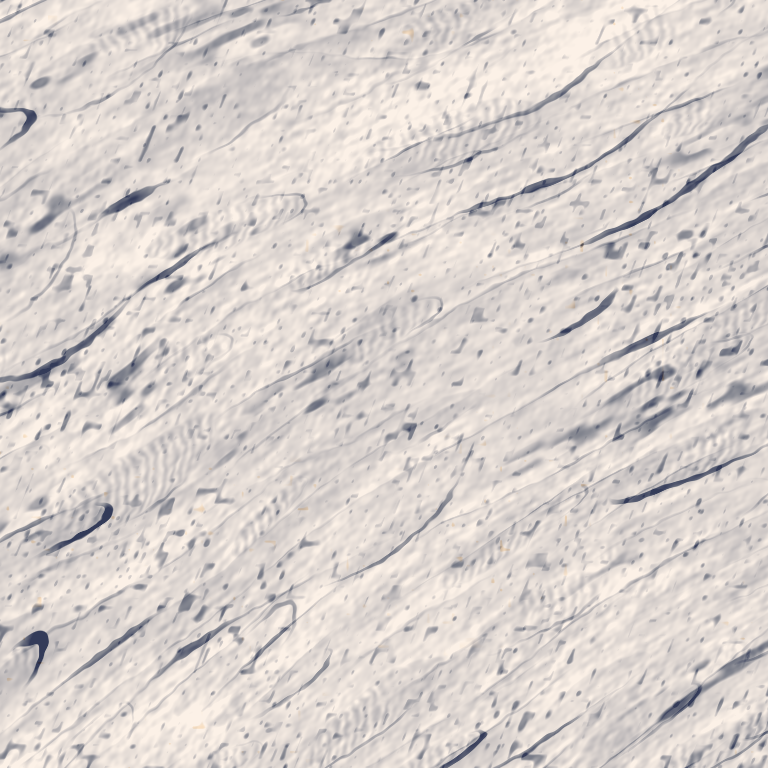
Reproduce this texture procedurally as a WebGL 1 fragment shader.

```glsl
precision highp float;
// Wind-carved snow: pale drifts streaming up to the right, with blue shadow lines.
// Stretched and embossed noise gives the grain, level lines the broken crests, and
// bent ellipses the tongues with shaded rims and ripples; dark flecks lie on top.
uniform vec2 u_resolution;

#define BASE_SHADE 0.064
#define BROAD_CONTRAST 0.165
#define STREAK_CONTRAST 0.10
#define GRAIN_CONTRAST 0.15
#define TONGUE_CELL vec2(0.27, 0.12)
#define TONGUE_INK 0.75
#define CREST_INK 0.42
#define RIPPLE_SPACING 0.0155
#define RIPPLE_CONTRAST 0.06
#define SPECK_INK 0.36
#define SMUDGE_INK 0.42
#define EDGE_SOFTNESS 0.0024

float hash(vec2 p) {
  vec3 q = fract(p.xyx * 0.1031);
  q += dot(q, q.yzx + 33.33);
  return fract((q.x + q.y) * q.z);
}

float noise(vec2 p) {
  vec2 i = floor(p), f = fract(p);
  f = f * f * (3.0 - 2.0 * f);
  return mix(mix(hash(i), hash(i + vec2(1, 0)), f.x),
             mix(hash(i + vec2(0, 1)), hash(i + vec2(1, 1)), f.x), f.y);
}

// Signed noise, centred on zero
float wave(vec2 p) { return noise(p) - 0.5; }

// Along-wind and cross-wind coordinates; the wind runs steeper near the bottom
vec2 windSpace(vec2 p) {
  float across = 0.8 * (p.y - p.x * (0.9 - 0.4 * p.y));
  vec2 flow = vec2(dot(p, vec2(0.83, 0.55)), across);
  flow.y += 0.035 * wave(flow * vec2(4.0, 7.0) + 3.7);
  return flow;
}

// Uneven offset that frays every drawn edge
float fray(vec2 flow) {
  return 0.007 * wave(flow * vec2(26.0, 50.0)) + 0.005 * wave(flow * vec2(75.0, 140.0));
}

// Long wavering crest lines: a broken core, a soft shadow below, light above
float crests(vec2 flow, float count, float seed, float ragged, float wear) {
  float h = flow.y * count + 1.5 * wave(flow * vec2(2.6, 5.0) + seed);
  float id = floor(h + 0.5);
  float d = (h - id) / count + 0.7 * ragged;
  float along = noise(vec2(flow.x * 6.0 + seed, id * 7.31 + seed));
  float faint = smoothstep(0.4, 0.75, along);
  float strong = smoothstep(0.76, 0.97, along);
  float width = (0.0003 + 0.0028 * strong) * (0.5 + wear);
  float core = 1.0 - smoothstep(width, width + EDGE_SOFTNESS, abs(d));
  float shadow = smoothstep(-0.002, 0.002, -d) * exp(-abs(d) / 0.007);
  float light = smoothstep(-0.002, 0.002, d) * exp(-abs(d) / 0.011);
  return core * (0.17 * faint * wear + CREST_INK * strong)
       + faint * (0.07 * shadow - 0.06 * light);
}

// Scattered tongues of snow with a tapering dark arc on the rim
float tongues(vec2 flow, float ragged, float wear) {
  float shade = 0.0;
  vec2 home = floor(flow / TONGUE_CELL);
  for (int j = -1; j <= 1; j++) {
    for (int i = -1; i <= 1; i++) {
      vec2 id = home + vec2(float(i), float(j));
      vec2 jitter = vec2(hash(id), hash(id + 17.3)) - 0.5;
      float size = hash(id + 41.9), turn = hash(id + 73.1) - 0.5;
      vec2 q = flow - (id + 0.5 + 0.6 * jitter) * TONGUE_CELL;
      q += 0.35 * turn * vec2(-q.y, q.x);
      q.y += 2.0 * jitter.x * q.x * q.x;

      // Approximate signed distance to the ellipse
      vec2 radius = mix(vec2(0.07, 0.018), vec2(0.14, 0.042), size);
      float k = length(q / radius);
      float d = k * (k - 1.0) / max(length(q / (radius * radius)), 0.001) + 0.8 * ragged;
      float inside = 1.0 - smoothstep(-0.008, 0.002, d);

      // Shaded arc, facing mostly down-wind and below
      float angle = -1.9 + 2.3 * hash(id + 97.7);
      float facing = dot(q / radius / max(k, 0.001), vec2(cos(angle), sin(angle)));
      float arc = smoothstep(0.3, 1.0, facing);
      float strength = pow(hash(id + 131.3), 3.5);
      float width = arc * mix(0.0004, 0.0045, strength) * (0.4 + 1.1 * wear);
      float rim = 1.0 - smoothstep(width, width + EDGE_SOFTNESS, abs(d));
      shade += rim * arc * mix(0.24 * wear, TONGUE_INK, strength);
      shade += 0.14 * arc * strength * exp(-abs(d) / 0.008);

      // Bright lip outside, greyer floor with curved ripples inside
      float lip = smoothstep(-0.003, 0.003, d) * exp(-abs(d) / 0.012);
      shade += 0.03 * inside - 0.07 * lip * smoothstep(-0.2, 0.8, -facing);
      float phase = (q.x - 0.6 * q.y + 9.0 * q.y * q.y + 1.2 * ragged) / RIPPLE_SPACING;
      float rippled = step(0.55, hash(id + 157.9)) * smoothstep(0.3, 0.6, noise(flow * 14.0));
      shade += RIPPLE_CONTRAST * rippled * inside * sin(6.2832 * phase);
    }
  }
  return shade;
}

// Irregular leaning specks: the peaks of a noise, thinned by a density noise
float specks(vec2 lean, vec2 scale, float level) {
  float density = wave(lean * 9.0 + scale) + 0.6 * wave(lean * 28.0);
  return smoothstep(level, level + 0.22, noise(lean * scale) + 0.22 * density);
}

// Cream light through grey to navy shadow
vec3 snowColor(float s) {
  vec3 c = mix(vec3(0.96, 0.92, 0.885), vec3(0.77, 0.75, 0.75), clamp(s / 0.2, -0.15, 1.0));
  c = mix(c, vec3(0.51, 0.52, 0.56), clamp((s - 0.2) / 0.25, 0.0, 1.0));
  return mix(c, vec3(0.20, 0.23, 0.35), clamp((s - 0.45) / 0.35, 0.0, 1.0));
}

void main() {
  vec2 p = gl_FragCoord.xy / min(u_resolution.x, u_resolution.y);
  vec2 flow = windSpace(p);
  vec2 lean = vec2(p.x - 0.4 * p.y, p.y);
  float ragged = fray(flow);
  float wear = smoothstep(0.2, 0.75, noise(flow * vec2(24.0, 40.0) + 6.0));

  // Broad drifts and streaks
  float shade = BASE_SHADE;
  shade += BROAD_CONTRAST * (0.65 * wave(flow * vec2(3.0, 11.0)) + 0.45 * wave(flow * vec2(7.0, 26.0)));
  shade += STREAK_CONTRAST * wave(flow * vec2(22.0, 75.0));

  // Embossed grain, lit from the upper left
  float rough = mix(0.5, 1.3, noise(flow * vec2(6.0, 14.0) + 8.0));
  vec2 relief = flow * vec2(62.0, 135.0);
  float emboss = noise(relief) - noise(relief + vec2(-0.25, 0.65));
  shade += GRAIN_CONTRAST * rough * (0.75 * emboss + 0.7 * wave(lean * vec2(175.0, 120.0)));

  // Drawn features
  shade += crests(flow, 9.0, 2.3, ragged, wear) + crests(flow, 19.0, 31.7, ragged, wear);
  shade += tongues(flow, ragged, wear);
  float smudged = smoothstep(0.66, 0.88, noise(flow * vec2(5.0, 13.0) + 20.0));
  shade += SMUDGE_INK * smudged * smoothstep(0.55, 0.85, noise(flow * vec2(30.0, 80.0)));
  shade += SPECK_INK * (specks(lean, vec2(105.0, 72.0), 0.80)
                        + 0.55 * specks(lean + 0.37, vec2(150.0, 105.0), 0.80));

  // Rare rusty grains
  vec3 color = snowColor(shade);
  float rust = smoothstep(0.9, 1.0, noise(p * 95.0 + 4.0)) * smoothstep(0.6, 0.8, noise(p * 6.0));
  gl_FragColor = vec4(color - rust * vec3(0.02, 0.08, 0.16), 1.0);
}
```
